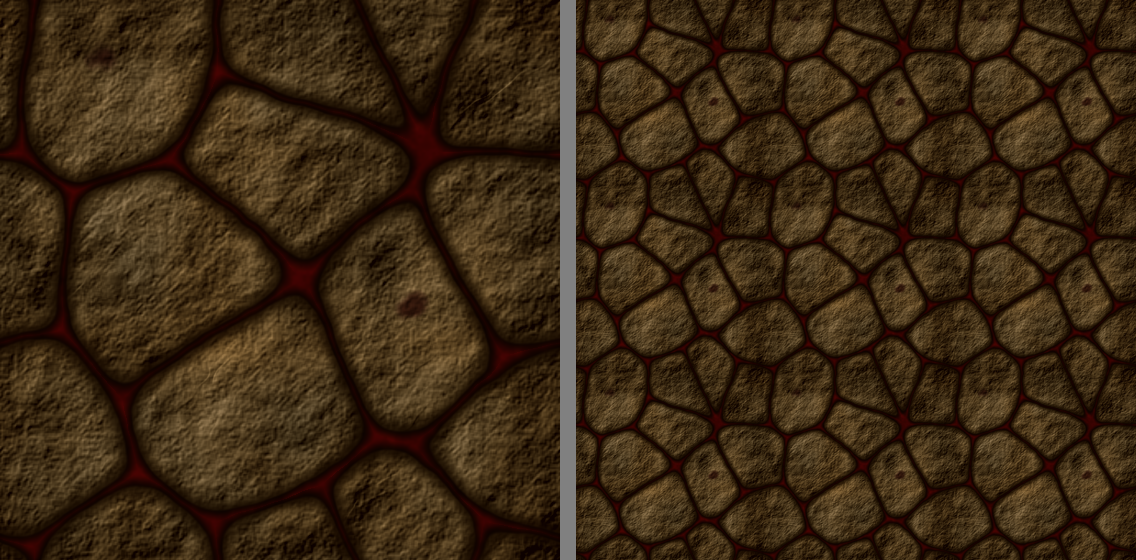
Left: one tile. Right: repeated 3 by 3.
Give the GLSL for this texture, as a WebGL 2 fragment shader.

```glsl
#version 300 es
precision highp float;
// Tiling wall of rough brown stones with dark red joints, lit from the upper left.

#define JITTER 0.78
#define GAP 0.0065
#define ROUNDING 0.018
#define SHADOW 0.026
#define WARP 0.03
#define ROUGHNESS 12.0
#define GRAIN 0.55
#define CHISEL 0.36
#define MOTTLE 0.85
#define PIT_RADIUS 0.026
#define LIGHT_STEP vec2(-0.0018, 0.0018)

uniform vec2 u_resolution;
out vec4 fragColor;

const float LATTICE_SCALE = sqrt(10.0);

float hash(vec2 p) {
    return fract(sin(dot(p, vec2(127.1, 311.7))) * 43758.5453);
}

// Value noise that wraps after a whole number of cells.
float noise(vec2 p, float period) {
    p *= period;
    vec2 i = floor(p), f = p - i;
    f = f * f * f * (f * (f * 6.0 - 15.0) + 10.0);
    vec2 a = mod(i, period), b = mod(i + 1.0, period);
    return mix(mix(hash(a), hash(vec2(b.x, a.y)), f.x),
               mix(hash(vec2(a.x, b.y)), hash(b), f.x), f.y);
}

float fbm(vec2 p, float period, int octaves) {
    float sum = 0.0, amplitude = 0.5, total = 0.0;
    for (int i = 0; i < octaves; i++) {
        sum += amplitude * noise(p, period);
        total += amplitude;
        amplitude *= 0.5;
        period *= 2.0;
    }
    return sum / total;
}

// The turned lattice repeats after ten cells, so each tile holds ten stones.
float stoneId(vec2 cell) {
    return mod(cell.x + 3.0 * cell.y, 10.0);
}

vec2 stoneSite(vec2 cell) {
    float id = stoneId(cell);
    vec2 offset = vec2(hash(vec2(id, 3.0)), hash(vec2(id, 8.0)));
    return cell + 0.5 + JITTER * (offset - 0.5);
}

// x: rounded distance to the joint, y: distance to a pit centre.
vec2 stones(vec2 p) {
    vec2 bend = vec2(fbm(p, 6.0, 4), fbm(p + 0.37, 6.0, 4)) - 0.5;
    p += WARP * bend;
    vec2 q = vec2(3.0 * p.x + p.y, 3.0 * p.y - p.x);
    vec2 base = floor(q), nearest = vec2(9.0);
    float id = 0.0;
    for (int y = -1; y <= 1; y++)
    for (int x = -1; x <= 1; x++) {
        vec2 cell = base + vec2(x, y);
        vec2 r = stoneSite(cell) - q;
        if (dot(r, r) < dot(nearest, nearest)) {
            nearest = r;
            id = stoneId(cell);
        }
    }
    float soft = 0.0;
    for (int y = -2; y <= 2; y++)
    for (int x = -2; x <= 2; x++) {
        vec2 r = stoneSite(base + vec2(x, y)) - q;
        vec2 across = r - nearest;
        if (dot(across, across) > 0.0001) {
            float d = dot(0.5 * (r + nearest), normalize(across)) / LATTICE_SCALE;
            soft += exp(-d / ROUNDING);
        }
    }
    float pit = mod(id, 5.0) == 2.0 ? length(nearest) / LATTICE_SCALE : 1.0;
    return vec2(-ROUNDING * log(soft), pit);
}

// Broken ledges running along the rising diagonal.
float ledges(vec2 p) {
    vec2 q = vec2(2.0 * (p.x - p.y), p.x + p.y) + 0.12 * (fbm(p, 9.0, 3) - 0.5);
    float level = 5.0 * fbm(q, 4.0, 4);
    float terrace = floor(level) + smoothstep(0.35, 0.65, fract(level));
    return terrace * smoothstep(0.42, 0.72, noise(p, 6.0));
}

float height(vec2 p, float edge) {
    return ROUGHNESS * fbm(p, 10.0, 5) + GRAIN * noise(p, 170.0)
         + CHISEL * ledges(p) + 1.2 * smoothstep(0.0, 0.045, edge);
}

void main() {
    vec2 p = gl_FragCoord.xy / u_resolution;
    vec2 lit = p + LIGHT_STEP;
    vec2 stone = stones(p);
    float edge = stone.x;
    float slope = height(p, edge) - height(lit, stones(lit).x);

    // Stone face: broad stains, relief and darkened rims.
    float stain = fbm(p, 5.0, 5) - 0.5;
    float tone = 0.47 + MOTTLE * stain + slope;
    tone *= mix(0.12, 1.0, smoothstep(GAP - 0.002, GAP + SHADOW, edge));
    tone = clamp(tone, -0.1, 1.2);
    vec3 color = mix(vec3(0.09, 0.04, 0.0), vec3(0.49, 0.40, 0.26),
                     vec3(tone, tone, pow(max(tone, 0.0), 1.2)));
    color *= mix(vec3(1.06, 0.98, 0.82), vec3(0.96, 1.0, 1.1), fbm(p + 0.61, 7.0, 3));

    // Small dark pits with ragged rims.
    float rim = stone.y + 0.03 * (fbm(p, 28.0, 3) - 0.5);
    float pit = 1.0 - smoothstep(PIT_RADIUS * 0.5, PIT_RADIUS * 1.4, rim);
    color = mix(color, color * vec3(0.35, 0.2, 0.15) + vec3(0.025, 0.0, 0.0), 0.9 * pit);

    // Red joint floor, brightest where joints meet.
    float depth = 1.0 - smoothstep(-0.012, GAP, edge);
    vec3 joint = mix(vec3(0.06, 0.012, 0.0), vec3(0.23, 0.012, 0.006), depth);
    joint *= 0.65 + 0.7 * fbm(p, 40.0, 3);
    float blur = max(0.0025, 1.0 / u_resolution.y);
    color = mix(joint, color, smoothstep(GAP - blur, GAP + blur, edge));
    fragColor = vec4(max(color, 0.0), 1.0);
}
```
